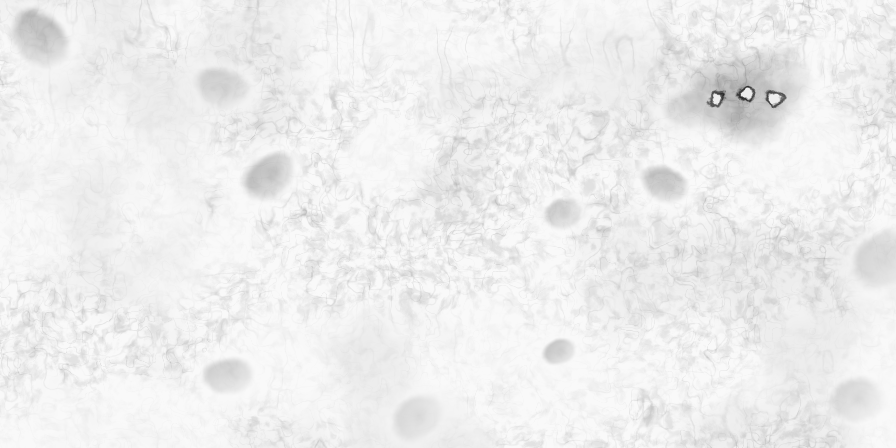
Reproduce this texture map procedurally as a Shadertoy shader.

```glsl
vec2 hash2(vec2 p) {
    vec3 q = fract(p.xyx * vec3(0.1031, 0.1030, 0.0973));
    q += dot(q, q.yzx + 33.33);
    return fract((q.xx + q.yz) * q.zy);
}

float noise(vec2 p) {
    vec2 i = floor(p), f = fract(p);
    f = f * f * (3.0 - 2.0 * f);
    return mix(mix(hash2(i).x, hash2(i + vec2(1, 0)).x, f.x),
               mix(hash2(i + vec2(0, 1)).x, hash2(i + vec2(1, 1)).x, f.x), f.y);
}

float fbm(vec2 p) {
    float sum = 0.0, amp = 0.5;
    for (int i = 0; i < 5; i++) {
        sum += amp * noise(p);
        p = mat2(1.6, 1.2, -1.2, 1.6) * p + 17.3;
        amp *= 0.5;
    }
    return sum;
}

vec2 rotate(vec2 p, float a) {
    return mat2(cos(a), -sin(a), sin(a), cos(a)) * p;
}

// Thin curved line along the middle level of a noise field
float wrinkle(vec2 p, float width) {
    return 1.0 - smoothstep(0.0, width, abs(noise(p) - 0.5));
}

// Scattered hollows: x = darkness, y = roughness kept around them
vec2 pits(vec2 p) {
    float dark = 0.0, rough = 1.0;
    vec2 cell = floor(p / 0.34);
    for (int j = -1; j <= 1; j++)
    for (int i = -1; i <= 1; i++) {
        vec2 id = cell + vec2(i, j);
        vec2 place = hash2(id + 41.0), kind = hash2(id + 87.0);
        if (kind.x > 0.42) continue;
        float radius = mix(0.028, 0.068, kind.y);
        vec2 q = rotate(p - (id + 0.2 + 0.6 * place) * 0.34, 1.4 * place.x - 0.7) / radius;
        float r = length(q * vec2(0.85, 1.1)) + 0.5 * (fbm(p * 14.0 + id) - 0.48);
        float inside = 1.0 - smoothstep(0.65, 1.08, r);
        float lip = smoothstep(-0.9, 0.9, q.y - 0.5 * q.x);
        float core = 1.0 - smoothstep(0.0, 0.55, length(q - vec2(0.15, -0.1)));
        dark += inside * mix(0.09, 0.22, place.y) * (0.45 + 0.6 * lip + 0.6 * core * fbm(p * 45.0));
        rough *= mix(0.3, 1.0, smoothstep(1.0, 1.9, r));
    }
    return vec2(dark, rough);
}

// Tapered slanting clefts with a soft shadow on one side
float clefts(vec2 p) {
    float dark = 0.0;
    vec2 cell = floor(p / 0.5);
    for (int j = -1; j <= 1; j++)
    for (int i = -1; i <= 1; i++) {
        vec2 id = cell + vec2(i, j);
        vec2 place = hash2(id + 13.0), kind = hash2(id + 59.0);
        if (kind.x > 0.45) continue;
        vec2 q = rotate(p - (id + 0.2 + 0.6 * place) * 0.5, -0.35 - 0.5 * kind.y);
        q.y += 0.05 * (fbm(p * 9.0) - 0.48) + 0.5 * q.x * q.x;
        float t = abs(q.x) / mix(0.06, 0.17, place.y);
        float taper = 1.0 - smoothstep(0.2, 1.0, t);
        float edge = 1.0 - smoothstep(0.0, 0.002 + 0.005 * taper, abs(q.y));
        float shadow = smoothstep(-0.004, 0.004, q.y) * exp(-max(q.y, 0.0) / 0.022);
        dark += taper * (0.38 * edge * (0.4 + fbm(p * 40.0)) + 0.16 * shadow);
    }
    return dark;
}

void mainImage(out vec4 fragColor, in vec2 fragCoord) {
    vec2 p = fragCoord / iResolution.y;
    vec2 warp = vec2(fbm(p * 11.0), fbm(p * 11.0 + 31.0)) - 0.48;
    vec2 w = p + 0.05 * warp;

    // Cloudy tone and the patches that carry roughness
    float cloud = smoothstep(0.36, 0.72, fbm(w * 5.0 + 3.0));
    float patches = smoothstep(0.36, 0.62, fbm(w * 4.5 + 23.0));

    // Fine grain, short wrinkles and upright streaks
    float grain = smoothstep(0.36, 0.78, fbm(w * 65.0));
    float lines = 0.09 * wrinkle(w * 34.0, 0.07) * noise(p * 19.0)
                + 0.08 * wrinkle(w * 68.0 + 9.0, 0.11) * noise(p * 27.0 + 5.0);
    float streaks = wrinkle(w * vec2(30.0, 8.0), 0.06) * smoothstep(0.55, 0.95, p.y)
                  * smoothstep(0.45, 0.8, noise(p * 9.0 + 2.0));

    vec2 pit = pits(p);
    float dark = 0.022 + 0.05 * cloud * mix(0.5, 1.0, pit.y);
    dark += pit.y * ((0.25 + 0.75 * patches) * (0.095 * grain + lines) + 0.06 * streaks);
    dark += pit.x + clefts(p);

    // Grey stain, narrowing downwards
    vec2 s = p - vec2(1.67, 0.78) + 0.09 * warp;
    float reach = length(s / vec2(0.13 + 0.5 * min(s.y, 0.06), 0.11));
    dark += (1.0 - smoothstep(0.45, 1.15, reach)) * (0.08 + 0.2 * fbm(w * 22.0));

    // Pale flakes with dark ragged rims
    for (int i = 0; i < 3; i++) {
        vec2 h = hash2(vec2(i, 7));
        vec2 q = p - vec2(1.6 + 0.062 * float(i), 0.785 + 0.02 * (h.x - 0.5));
        float d = length(q * vec2(0.75, 1.2)) - 0.013 + 0.028 * (fbm(p * 55.0) - 0.48);
        dark += 0.5 * (1.0 - smoothstep(0.0, 0.007, abs(d - 0.002)));
        dark = mix(dark, 0.07, 1.0 - smoothstep(-0.005, -0.001, d));
    }

    fragColor = vec4(vec3(clamp(1.0 - dark, 0.12, 0.985)), 1.0);
}
```
